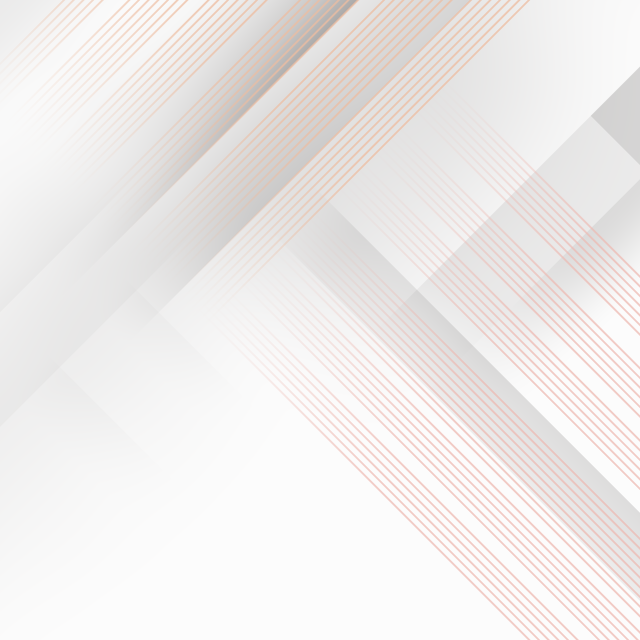
Give the GLSL for this background, as a WebGL 2 fragment shader.

```glsl
#version 300 es
precision highp float;
// Soft grey diagonal panels crossed by groups of fine peach and pink lines.
uniform vec2 u_resolution;
out vec4 fragColor;

float hash(vec2 p) {
    return fract(sin(dot(p, vec2(127.1, 311.7))) * 43758.5453);
}

float noise(vec2 p) {
    vec2 i = floor(p), f = fract(p);
    f = f * f * (3.0 - 2.0 * f);
    return mix(mix(hash(i), hash(i + vec2(1, 0)), f.x),
               mix(hash(i + vec2(0, 1)), hash(i + vec2(1, 1)), f.x), f.y);
}

float bell(float x, float center, float width) {
    float t = (x - center) / width;
    return exp(-t * t);
}

// Width of one pixel measured across a diagonal
float pixelWidth() {
    return 1.414 / min(u_resolution.x, u_resolution.y);
}

// 0 before the edge, 1 after it
float after(float edge, float x) {
    return clamp((x - edge) / pixelWidth() + 0.5, 0.0, 1.0);
}

// Grows from start to end, then is cut off sharply
float wedge(float start, float end, float x) {
    return clamp((x - start) / (end - start), 0.0, 1.0) * (1.0 - after(end, x));
}

// Evenly spaced parallel lines
float lineGroup(float x, float first, float count) {
    const float gap = 0.0151;
    float n = clamp(round((x - first) / gap), 0.0, count - 1.0);
    float dist = abs(x - first - n * gap);
    return clamp((0.0021 - dist) / pixelWidth() + 0.5, 0.0, 1.0);
}

void main() {
    vec2 uv = gl_FragCoord.xy / u_resolution;
    float s = uv.x + 1.0 - uv.y;   // constant along rising diagonals
    float d = uv.x - 1.0 + uv.y;   // constant along falling diagonals

    // Broad haze and cloudy variation
    float dark = 0.06 * bell(s, 0.6, 0.3);
    dark += 0.07 * bell(s, 0.85, 0.3) * smoothstep(-0.2, 0.2, d)
          * smoothstep(1.0, 0.5, d) * after(0.736, s);
    dark += 0.012 * (noise(uv * 7.0) - 0.5) * smoothstep(1.4, 0.6, s);

    // Rising panels in the upper left
    dark += 0.07 * (1.0 - smoothstep(0.0, 0.22, s));
    dark += 0.24 * pow(wedge(0.3, 0.56, s), 1.5) * smoothstep(-0.4, 0.55, d);
    dark += 0.15 * wedge(0.5, 0.736, s) * smoothstep(-0.35, 0.1, d)
          * (1.0 - 0.3 * smoothstep(0.2, 0.7, d));
    dark += (0.025 * wedge(0.3, 0.488, s) + 0.025 * wedge(0.45, 0.667, s))
          * smoothstep(0.0, -0.3, d);

    // Faint falling panels in the lower left
    float faint = wedge(-0.6, -0.48, d) + wedge(-0.34, -0.24, d);
    dark += 0.016 * faint * smoothstep(0.62, 0.7, s) * smoothstep(1.05, 0.8, s);

    // Rising panels and corner triangle on the right
    float rightPanel = after(1.104, s) * (1.0 - after(1.28, s));
    dark += 0.065 * rightPanel * smoothstep(0.05, 0.3, d);
    dark += 0.085 * after(1.104, s) * after(0.742, d);
    dark += 0.125 * after(1.28, s) * smoothstep(1.47, 1.28, s) * smoothstep(0.0, 0.6, d);

    // Long falling panel
    float inside = after(0.061, d) * (1.0 - after(0.199, d));
    dark += mix(0.07, 0.125, smoothstep(1.0, 1.5, s)) * inside
          * (0.5 + 0.5 * wedge(0.061, 0.199, d)) * smoothstep(0.76, 0.95, s);

    vec3 color = vec3(0.99) - dark * vec3(0.98, 1.0, 1.01);

    // Line groups: position of the first line and line count
    vec2 rising[6] = vec2[6](vec2(0.1, 5), vec2(0.202, 7), vec2(0.326, 7),
                             vec2(0.469, 7), vec2(0.6, 8), vec2(0.736, 7));
    vec2 falling[6] = vec2[6](vec2(-0.173, 6), vec2(-0.064, 6), vec2(0.037, 9),
                              vec2(0.236, 6), vec2(0.349, 6), vec2(0.477, 7));
    float peach = 0.0, pink = 0.0;
    for (int i = 0; i < 6; i++) {
        peach = max(peach, lineGroup(s, rising[i].x, rising[i].y));
        pink = max(pink, lineGroup(d, falling[i].x, falling[i].y));
    }
    color = mix(color, vec3(0.93, 0.72, 0.69), 0.72 * pink * smoothstep(0.76, 1.4, s));
    color = mix(color, vec3(0.93, 0.74, 0.63), 0.75 * peach * smoothstep(-0.22, 0.35, d));

    fragColor = vec4(color, 1.0);
}
```
